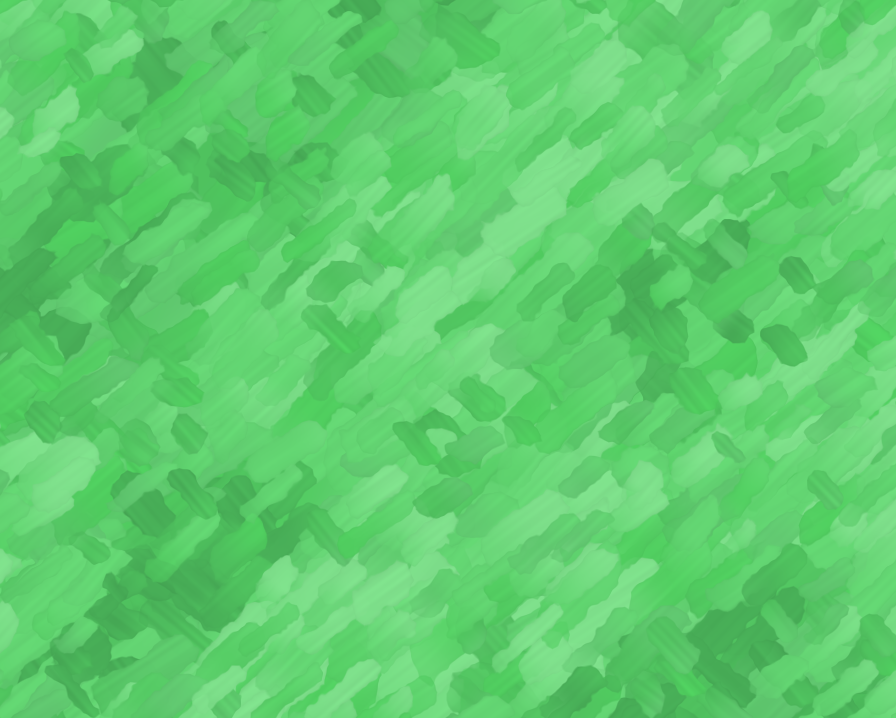
This texture is drawn by a Shadertoy shader. Its source:

```glsl
#define LAYERS 8
#define LARGEST 0.22
#define SHRINK 0.85
#define SLANT 0.72
#define CROSS_SLANT -0.78
#define CROSS_SHARE 0.65
#define COVERAGE 0.62
#define PATCH_CONTRAST 1.0
#define STROKE_CONTRAST 0.85
#define BRISTLE 0.05
#define RIM 0.045
#define SOFTNESS 0.0016

const vec3 SHADOW = vec3(0.28, 0.68, 0.34);
const vec3 DEEP   = vec3(0.31, 0.76, 0.37);
const vec3 VIVID  = vec3(0.31, 0.81, 0.37);
const vec3 MUTED  = vec3(0.38, 0.78, 0.44);
const vec3 LEAF   = vec3(0.39, 0.84, 0.45);
const vec3 LIGHT  = vec3(0.50, 0.88, 0.55);

vec3 hash3(vec3 p) {
    p = fract(p * vec3(0.1031, 0.1030, 0.0973));
    p += dot(p, p.yxz + 33.33);
    return fract((p.xxy + p.yxx) * p.zyx);
}

float noise(vec2 p) {
    vec2 i = floor(p), f = fract(p);
    f = f * f * (3.0 - 2.0 * f);
    vec2 e = vec2(0.0, 1.0);
    float low  = mix(hash3(vec3(i, 7.0)).x, hash3(vec3(i + e.yx, 7.0)).x, f.x);
    float high = mix(hash3(vec3(i + e.xy, 7.0)).x, hash3(vec3(i + e.yy, 7.0)).x, f.x);
    return mix(low, high, f.y);
}

// Components of v along and across a direction
vec2 turn(vec2 v, float angle) {
    float c = cos(angle), s = sin(angle);
    return vec2(c * v.x + s * v.y, c * v.y - s * v.x);
}

// Broad light and dark areas, stretched along the main slant
float patchTone(vec2 p) {
    return noise(turn(p, SLANT) * vec2(2.6, 5.0) + 40.0) - 0.5;
}

vec3 paint(float tone, float greyness) {
    vec3 middle = mix(VIVID, MUTED, smoothstep(0.2, 0.8, greyness));
    vec3 c = mix(SHADOW, DEEP, smoothstep(0.0, 0.2, tone));
    c = mix(c, middle, smoothstep(0.2, 0.42, tone));
    c = mix(c, LEAF, smoothstep(0.42, 0.64, tone));
    return mix(c, LIGHT, smoothstep(0.7, 1.0, tone));
}

// Sheared box with cut corners
float strokeDistance(vec2 q, vec2 halfSize, float shear) {
    q.x += q.y * shear;
    q = abs(q);
    vec2 d = q - halfSize;
    float corner = (q.x + q.y - halfSize.x - 0.5 * halfSize.y) * 0.707;
    return max(max(d.x, d.y), corner);
}

// Lays one stroke over the colour beneath
vec3 addStroke(vec3 under, vec2 p, vec2 cell, float layer, float size, vec2 shift, float wobble) {
    vec3 place = hash3(vec3(cell, layer + 11.0));
    vec3 shape = hash3(vec3(cell, layer + 31.0));
    vec3 tint  = hash3(vec3(cell, layer + 53.0));
    if (layer > 1.5 && place.z > COVERAGE) return under;

    vec2 centre = (cell + mix(vec2(0.2), vec2(0.8), place.xy) - shift) * size;
    float tone = 0.53 + PATCH_CONTRAST * patchTone(centre) + STROKE_CONTRAST * (tint.x - 0.5);
    bool crossing = tone < 0.36 && tint.y < CROSS_SHARE;
    float angle = (crossing ? CROSS_SLANT : SLANT) + (shape.z - 0.5) * 0.3;
    vec2 halfSize = size * mix(vec2(0.42, 0.15), vec2(0.95, 0.34), shape.xy);
    if (crossing) halfSize.x *= 0.65;

    vec2 q = turn(p - centre, angle);
    float d = strokeDistance(q, halfSize, (tint.z - 0.5) * 1.1) + wobble;
    float soft = max(SOFTNESS, 0.7 / iResolution.y);
    if (d > soft) return under;

    // Bristle streaks, dark rim and a thinning tail
    float streak = noise(vec2(q.x * 5.0, q.y * 170.0) + place.xy * 90.0) - 0.5;
    vec3 c = paint(tone + 0.12 * q.x / halfSize.x, tint.z);
    c *= 1.0 + streak * BRISTLE * (crossing ? 1.8 : 1.0);
    c *= 1.0 - RIM * exp(-abs(d) / 0.0025);
    float tail = mix(1.0, smoothstep(-1.0, 0.1, q.x / halfSize.x), 0.65 * shape.z);
    return mix(under, c, smoothstep(soft, -soft, d) * tail * 0.96);
}

void mainImage(out vec4 fragColor, in vec2 fragCoord) {
    vec2 p = fragCoord / iResolution.y;
    vec3 color = paint(0.53 + patchTone(p), noise(p * 6.0));
    float wobble = (noise(p * 45.0) - 0.5) * 0.009 + (noise(p * 130.0) - 0.5) * 0.004;

    // Large strokes first, smaller ones on top
    float size = LARGEST;
    for (int i = 0; i < LAYERS; i++) {
        float layer = float(i);
        vec2 shift = vec2(17.37, 23.61) * (layer + 1.0);
        vec2 home = floor(p / size + shift);
        for (int y = -1; y <= 1; y++)
            for (int x = -1; x <= 1; x++)
                color = addStroke(color, p, home + vec2(x, y), layer, size, shift, wobble);
        size *= SHRINK;
    }

    fragColor = vec4(color, 1.0);
}
```
